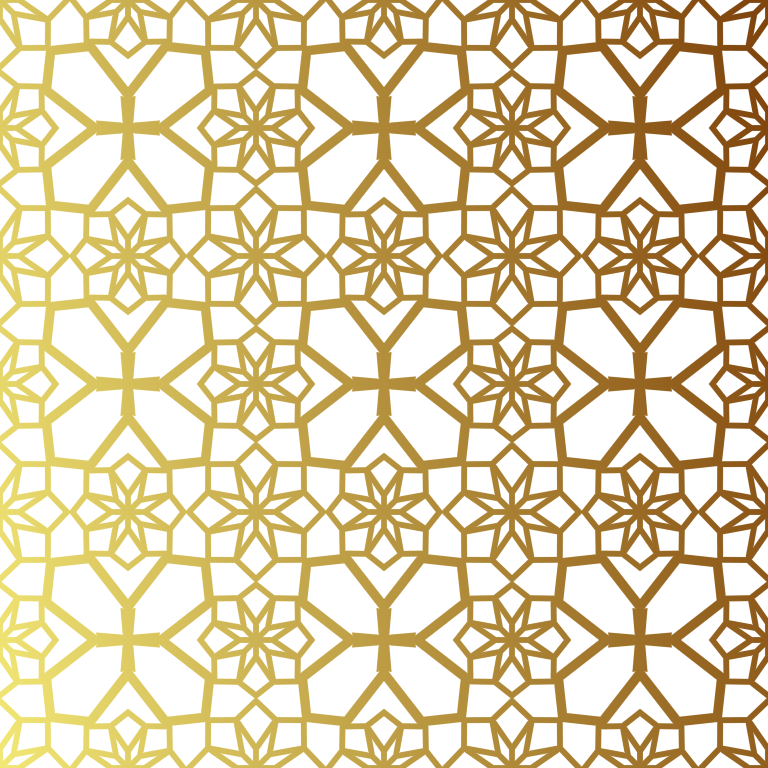
A Shadertoy shader for this pattern:

```glsl
#define REPEATS 3.0
#define FRAME_HALF 0.0185
#define LINE_HALF 0.0115
#define EDGE_ROSETTE vec3(0.177, 0.217, 0.229)
#define CORNER_ROSETTE vec3(0.203, 0.262, 0.264)
#define GOLD_LIGHT vec3(0.95, 0.91, 0.46)
#define GOLD_MID vec3(0.71, 0.57, 0.24)
#define GOLD_DARK vec3(0.50, 0.27, 0.05)

// Distance to a straight bar with square caps
float bar(vec2 p, vec2 a, vec2 b, float halfWidth) {
    vec2 dir = normalize(b - a);
    vec2 rel = p - 0.5 * (a + b);
    vec2 local = abs(vec2(dot(rel, dir), dot(rel, vec2(-dir.y, dir.x))));
    vec2 d = local - vec2(0.5 * length(b - a) + halfWidth, halfWidth);
    return length(max(d, 0.0)) + min(max(d.x, d.y), 0.0);
}

// Mirror into the wedge between the x axis and the diagonal
vec2 foldOctant(vec2 p) {
    p = abs(p);
    return p.x < p.y ? p.yx : p;
}

// Eight-petal rosette; radii hold valley, axis tip and diagonal tip
float rosette(vec2 p, vec3 radii) {
    p = foldOctant(p);
    float tip = radii.y;
    if (p.y > 0.41421 * p.x) {
        p = vec2(p.x + p.y, p.x - p.y) * 0.70711;
        tip = radii.z;
    }
    vec2 valley = radii.x * vec2(0.92388, 0.38268);
    vec2 petalRoot = vec2(0.37 * radii.x, 0.0);
    float d = bar(p, vec2(tip, 0.0), valley, LINE_HALF);
    d = min(d, bar(p, valley, petalRoot, LINE_HALF));
    return min(d, bar(p, vec2(0.0), petalRoot, LINE_HALF));
}

// Large frame with forked arms and a flared central cross
float frame(vec2 p) {
    vec2 corner = vec2(0.302);
    vec2 shoulder = vec2(0.319, 0.147);
    vec2 fork = vec2(0.130, 0.0);
    float d = bar(p, corner, shoulder, FRAME_HALF);
    d = min(d, bar(p, shoulder, fork, FRAME_HALF));
    float cross = max(p.y - 0.019 - 0.085 * p.x, p.x - 0.124);
    return min(d, cross);
}

// Diagonal sheen across the whole canvas
vec3 goldSheen(vec2 uv) {
    float t = clamp(0.83 * uv.x + 0.19 * uv.y, 0.0, 1.0);
    vec3 lower = mix(GOLD_LIGHT, GOLD_MID, 2.0 * t);
    return t < 0.5 ? lower : mix(GOLD_MID, GOLD_DARK, 2.0 * t - 1.0);
}

void mainImage(out vec4 fragColor, in vec2 fragCoord) {
    // Square cells with one frame at each centre
    vec2 cell = fract(fragCoord / iResolution.y * REPEATS) - 0.5;
    vec2 p = foldOctant(cell);

    // Rosettes sit on the cell edges and corners
    float d = frame(p);
    d = min(d, rosette(p - vec2(0.5, 0.0), EDGE_ROSETTE));
    d = min(d, rosette(p - vec2(0.5), CORNER_ROSETTE));

    // Gold lattice on white
    float pixel = REPEATS / iResolution.y;
    float ink = 1.0 - smoothstep(-0.7 * pixel, 0.7 * pixel, d);
    vec3 color = mix(vec3(1.0), goldSheen(fragCoord / iResolution.xy), ink);
    fragColor = vec4(color, 1.0);
}
```
